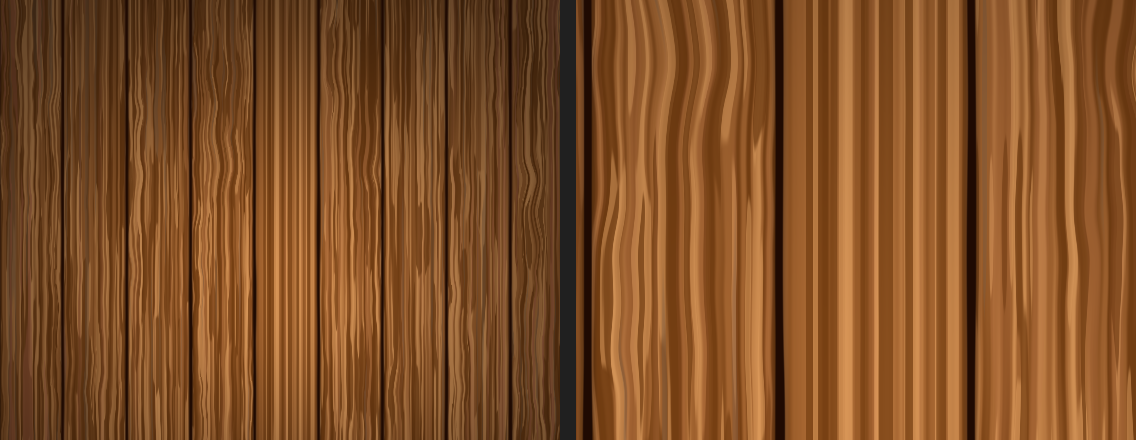
Left: the whole. Right: its middle third, enlarged.
Give the GLSL for this texture, as a WebGL 2 fragment shader.

```glsl
#version 300 es
precision highp float;
uniform vec2 u_resolution;
out vec4 fragColor;

// Layout, in canvas widths
const float PLANK_PITCH = 0.1142;
const float FIRST_SEAM = 0.1120;
const float SEAM_HALF_WIDTH = 0.0023;
const float SEAM_WOBBLE = 0.0012;
const float STRAIGHT_PLANK = 4.0;

// Grain: cells per canvas width (x) and along the plank (y)
const vec2 FINE_GRAIN = vec2(330.0, 1.3);
const vec2 BROAD_GRAIN = vec2(130.0, 2.2);
const vec2 STREAK_GRAIN = vec2(250.0, 7.0);
const vec2 ACCENT_GRAIN = vec2(210.0, 2.5);
const vec2 WAVE_SCALE = vec2(32.0, 17.0);
const float WAVE_AMOUNT = 0.012;
const float STRAIGHT_STRETCH = 0.12;

// Lighting
const vec2 LIGHT_CENTER = vec2(0.5, 0.36);
const float LIGHT_REACH = 0.74;
const float LIGHT_MAX = 1.12;
const float LIGHT_MIN = 0.52;

// Colours
const vec3 DARK_WOOD = vec3(0.42, 0.225, 0.065);
const vec3 MID_WOOD = vec3(0.58, 0.355, 0.17);
const vec3 PALE_WOOD = vec3(0.79, 0.555, 0.33);
const vec3 RUSSET = vec3(0.64, 0.37, 0.25);
const vec3 GREY_WOOD = vec3(0.46, 0.34, 0.24);
const vec3 SEAM_COLOR = vec3(0.12, 0.04, 0.008);

// Integer hash to 0..1
float hash(vec2 cell) {
  uvec2 q = uvec2(ivec2(cell)) * uvec2(1597334673u, 3812015801u);
  uint n = (q.x ^ q.y) * 1597334673u;
  n = (n ^ (n >> 15)) * 2246822519u;
  n ^= n >> 13;
  return float(n >> 8) / 16777216.0;
}

float noise(vec2 p) {
  vec2 cell = floor(p);
  vec2 f = fract(p);
  f = f * f * (3.0 - 2.0 * f);
  float low = mix(hash(cell), hash(cell + vec2(1.0, 0.0)), f.x);
  float high = mix(hash(cell + vec2(0.0, 1.0)), hash(cell + 1.0), f.x);
  return mix(low, high, f.y);
}

// Smooth-edged mask of the noise above a level
float streaks(vec2 p, float level) {
  float n = noise(p);
  float soft = clamp(fwidth(n) * 0.5, 0.03, 0.2);
  return smoothstep(level - soft, level + soft, n);
}

// Wood colour at p for one plank
vec3 plankColor(vec2 p, float plank) {
  bool straight = plank == STRAIGHT_PLANK;
  float seed = hash(vec2(plank, 71.0));
  vec2 q = p + vec2(plank * 3.0, seed * 40.0);

  // Patches of wavy figure among straight grain
  float patches = smoothstep(0.4, 0.8, noise(q * vec2(17.0, 4.0)));
  float figure = straight ? 0.02 : mix(0.2, 1.0, patches) * mix(0.75, 1.0, seed);
  float wave = noise(q * WAVE_SCALE) - 0.5;
  wave += 0.35 * (noise(q * WAVE_SCALE * 2.1 + 9.0) - 0.5);
  vec2 g = q + vec2(wave * WAVE_AMOUNT * figure, 0.0);
  g.y *= straight ? STRAIGHT_STRETCH : 1.0;

  // Long fibres
  float tone = 0.78 * noise(g * FINE_GRAIN) + 0.22 * noise(g * BROAD_GRAIN + 31.0);
  vec3 color = mix(DARK_WOOD, MID_WOOD, smoothstep(0.2, 0.52, tone));
  color = mix(color, PALE_WOOD, 0.85 * smoothstep(0.54, 0.85, tone));

  // Tapered light and dark streaks
  color = mix(color, PALE_WOOD, 0.6 * streaks(g * STREAK_GRAIN + 53.0, 0.7));
  color = mix(color, DARK_WOOD, 0.75 * streaks(g * STREAK_GRAIN + 97.0, 0.67));

  // Scattered grey and russet fibres, redder toward the sides
  float side = smoothstep(0.25, 0.5, abs(p.x - 0.5));
  color = mix(color, GREY_WOOD, 0.45 * streaks(g * ACCENT_GRAIN + 17.0, 0.82));
  float russet = streaks(g * ACCENT_GRAIN + 43.0, 0.7);
  return mix(color, RUSSET, russet * mix(0.12, 0.65, side));
}

void main() {
  vec2 p = gl_FragCoord.xy / u_resolution.x;
  vec2 uv = gl_FragCoord.xy / u_resolution;
  float pixel = 1.0 / u_resolution.x;

  // Repeating planks and distance to the nearest seam
  float along = (p.x - FIRST_SEAM) / PLANK_PITCH;
  float plank = floor(along) + 1.0;
  float seam = floor(along + 0.5);
  float offset = (along - seam) * PLANK_PITCH;
  float wobble = noise(vec2(seam * 7.0 + 0.5, p.y * 11.0)) - 0.5;
  float gap = abs(offset - wobble * SEAM_WOBBLE) - SEAM_HALF_WIDTH;
  gap -= 0.0006 * smoothstep(0.65, 0.95, noise(vec2(seam + 0.5, p.y * 8.0 + 60.0)));

  // Light pool and shaded plank edges
  vec3 color = plankColor(p, plank);
  float distanceToLight = length((uv - LIGHT_CENTER) * vec2(1.0, 0.85));
  color *= mix(LIGHT_MAX, LIGHT_MIN, smoothstep(0.0, LIGHT_REACH, distanceToLight));
  color *= mix(0.78, 1.0, smoothstep(0.0, 0.004, gap));

  // Dark gaps
  color = mix(SEAM_COLOR, color, smoothstep(-pixel, pixel, gap));
  fragColor = vec4(color, 1.0);
}
```
